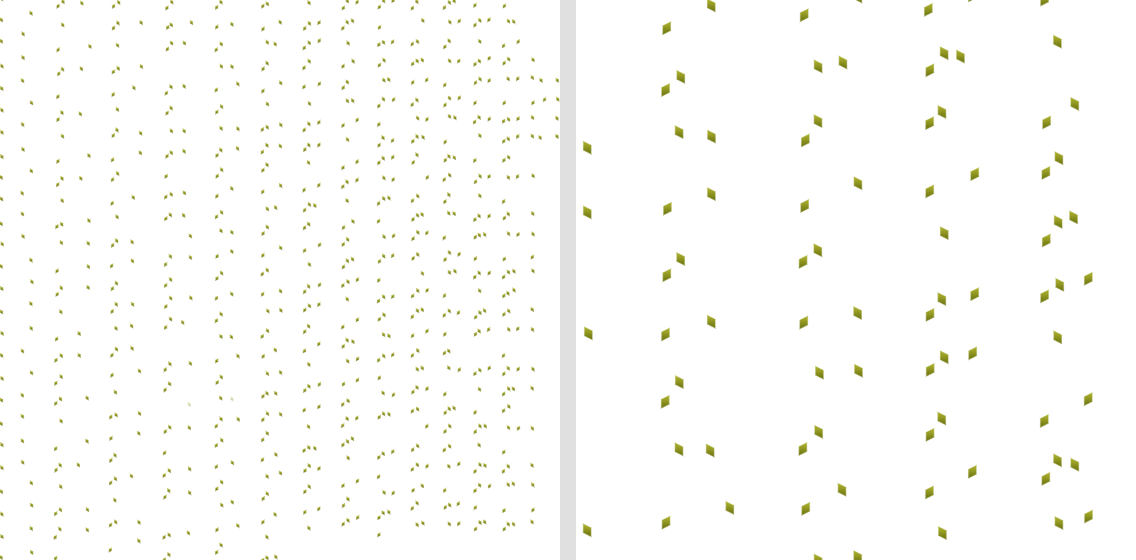
Left, the full canvas; right, a detail of the centre.
This pattern is drawn by a Shadertoy shader. Its source:

```glsl
// Columns of tiny slanted olive leaves on white, packed tighter toward the right.

float hash(vec2 p) {
    return fract(sin(dot(p, vec2(127.1, 311.7))) * 43758.5453);
}

// Upright parallelogram, sheared by the lean direction
float leafDistance(vec2 p, float lean) {
    p.y -= lean * 0.5 * p.x;
    return max(abs(p.x) - 0.0024, abs(p.y) - 0.0027);
}

// Chance that a slot (0 left, 1 right, 2 side shoot) holds a leaf
float leafChance(float column, float slot, float depth) {
    float band = step(0.14, depth) * step(depth, 0.27);
    if (column > 13.5) return slot == 1.0 ? band : 0.0;
    if (column > 12.5) return slot == 0.0 ? 0.1 : (slot == 1.0 ? 0.6 * step(0.06, depth) : 0.5 * band);
    if (column < 0.5) return slot == 0.0 ? 0.0 : 1.0;
    if (column > 5.5 && depth > 0.975) return 0.0;
    return slot == 2.0 ? (column > 9.5 ? 0.52 : 0.66) : 0.74;
}

void mainImage(out vec4 fragColor, in vec2 fragCoord) {
    vec2 uv = fragCoord / iResolution.xy;
    float depth = 1.0 - uv.y;
    float edge = 1.0 / iResolution.y;
    vec3 color = vec3(1.0);

    for (float column = 0.0; column < 15.0; column++) {
        // Spacing shrinks to the right; the left stems lean slightly
        float stem = 0.003 + 0.1042 * column - 0.00238 * column * column;
        stem -= 0.01 * sin((column - 7.0) * 0.4488) * smoothstep(1.0, 5.0, column);
        stem += 0.006 * (uv.y - 0.5) * step(0.5, column) * step(column, 3.5);
        if (abs(uv.x - stem) > 0.09) continue;

        float rows = 25.0 + min(4.0, 0.45 * column);
        float reach = clamp(0.056 - 0.006 * column, 0.019, 0.050);

        for (float k = -1.0; k <= 1.0; k++) {
            float row = floor(depth * rows) + k;
            for (float slot = 0.0; slot < 3.0; slot++) {
                vec2 id = vec2(column * 3.0 + slot, row);
                float rowDepth = (row + 0.5) / rows;
                // Golden-ratio steps spread the gaps evenly down the stem
                float rank = fract(row * 0.618 + hash(vec2(id.x, 3.0)));
                if (rank >= leafChance(column, slot, rowDepth)) continue;

                // Place the leaf beside its stem or out on the side shoot
                float offset = slot == 0.0 ? -0.003 : 0.005;
                float lean = slot == 0.0 ? 1.0 : -1.0;
                if (column < 0.5 || column > 12.5) offset = 0.0;
                if (slot == 2.0) {
                    bool inner = hash(id + 17.3) < 0.4;
                    offset = reach + (inner ? -0.25 * reach : 0.003);
                    if (column > 5.5 && !inner) lean = 1.0;
                }
                offset += 0.002 * (hash(id + 5.9) - 0.5);
                float drop = 0.1 + (slot == 0.0 ? 0.25 : 0.0) + 0.18 * (hash(id + 41.7) - 0.5);
                if (column < 0.5) drop += slot == 2.0 ? 0.5 : 0.8;
                vec2 p = uv - vec2(stem + offset, 1.0 - (row + drop) / rows);

                // Lighter tip, darker base, and a few faded leaves
                float cover = 1.0 - smoothstep(-edge, edge, leafDistance(p, lean));
                float faded = step(0.985, hash(id + 73.1));
                vec3 green = mix(vec3(0.45, 0.48, 0.08), vec3(0.66, 0.68, 0.17),
                                 smoothstep(-0.004, 0.004, p.y));
                color = mix(color, green, cover * mix(1.0, 0.35, faded));
            }
        }
    }
    fragColor = vec4(color, 1.0);
}
```
